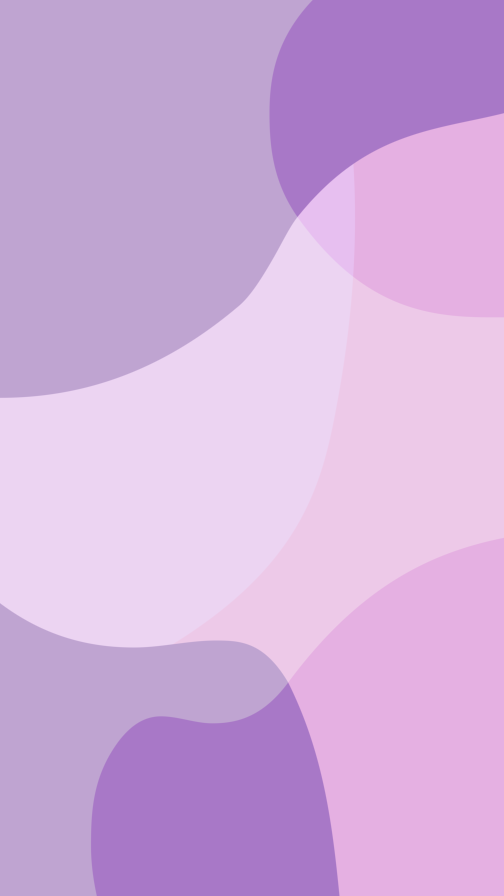
Give the GLSL for this background, as a WebGL 1 fragment shader.

```glsl
precision mediump float;
// Flat overlapping pastel waves and blobs. Each outline is a chain of cubic
// spans; the signed distances give three soft masks (band, blobs, right wash)
// and every overlap of the masks has its own colour.

#define GRID vec2(432.0, 768.0)  // design units across the canvas
#define SOFTNESS 0.75            // half width of an edge, in output pixels
#define MAUVE vec3(0.749, 0.643, 0.820)
#define PURPLE vec3(0.660, 0.470, 0.780)
#define LILAC vec3(0.925, 0.830, 0.950)
#define LAVENDER vec3(0.905, 0.750, 0.940)
#define BLUSH vec3(0.930, 0.790, 0.910)
#define PINK vec3(0.898, 0.690, 0.885)

uniform vec2 u_resolution;

// Signed distance of p from a cubic through knots a and b, positive above it.
// A knot is (position, value, slope); past the ends the curve runs straight.
float span(vec2 p, vec3 a, vec3 b) {
  float len = b.x - a.x;
  float x = clamp(p.x, a.x, b.x);
  float t = (x - a.x) / len;
  float s = 1.0 - t;
  float value = mix(a.y, b.y, t * t * (3.0 - 2.0 * t))
              + len * t * s * (s * a.z - t * b.z);
  float slope = 6.0 * t * s * (b.y - a.y) / len
              + s * (1.0 - 3.0 * t) * a.z + t * (3.0 * t - 2.0) * b.z;
  value += (p.x - x) * slope;
  return (p.y - value) / sqrt(1.0 + slope * slope);
}

// Two and four joined spans
float chain(vec2 p, vec3 a, vec3 b, vec3 c) {
  return p.x < b.x ? span(p, a, b) : span(p, b, c);
}

float chain(vec2 p, vec3 a, vec3 b, vec3 c, vec3 d, vec3 e) {
  return p.x < c.x ? chain(p, a, b, c) : chain(p, c, d, e);
}

// Sweeping band: below its crest and above its foot, positive inside
float bandDistance(vec2 p) {
  float crest = chain(p, vec3(0.0, 341.0, 0.0), vec3(205.0, 262.0, -0.85),
                      vec3(235.0, 220.0, -1.75), vec3(255.0, 186.0, -1.25),
                      vec3(432.0, 97.0, -0.25));
  float foot;
  if (p.y < 585.0) {
    vec3 hump = vec3(185.0, 549.0, 0.0);
    foot = p.x < hump.x
      ? -chain(p, vec3(0.0, 517.0, 0.75), vec3(115.0, 555.0, 0.0), hump)
      : -span(p, hump, vec3(247.0, 585.0, 1.7));
  } else {
    foot = span(p.yx, vec3(585.0, 247.0, 0.5), vec3(768.0, 291.0, 0.1));
  }
  return min(crest, foot);
}

// Round blob in the upper right: left flank, then underside
float upperBlob(vec2 p) {
  if (p.y < 186.0)
    return chain(p.yx, vec3(0.0, 268.0, -0.95), vec3(97.0, 231.0, 0.0),
                 vec3(186.0, 255.0, 0.7));
  return -span(p, vec3(255.0, 186.0, 1.4), vec3(420.0, 272.0, 0.0));
}

// Wavy blob along the bottom: left flank, then top
float lowerBlob(vec2 p) {
  if (p.y > 635.0)
    return chain(p.yx, vec3(635.0, 102.0, -0.75), vec3(725.0, 78.0, 0.0),
                 vec3(768.0, 83.0, 0.22));
  return chain(p, vec3(102.0, 635.0, -1.3), vec3(138.0, 614.0, 0.0),
               vec3(182.0, 620.0, 0.0), vec3(247.0, 585.0, -1.35),
               vec3(432.0, 461.0, -0.2));
}

// Wash to the right of a long arc
float washDistance(vec2 p) {
  return chain(p.yx, vec3(142.0, 303.0, 0.06), vec3(340.0, 290.0, -0.18),
               vec3(551.0, 150.0, -1.6));
}

float mask(float dist) {
  float w = SOFTNESS * GRID.y / u_resolution.y;
  return smoothstep(-w, w, dist);
}

void main() {
  // Design grid with y measured down from the top
  vec2 p = gl_FragCoord.xy / u_resolution * GRID;
  p.y = GRID.y - p.y;

  float band = mask(bandDistance(p));
  float blob = mask(max(upperBlob(p), lowerBlob(p)));
  float wash = mask(washDistance(p));

  // Colour each overlap of the masks
  vec3 outside = mix(MAUVE, PURPLE, blob);
  vec3 inside = mix(mix(LILAC, LAVENDER, blob), mix(BLUSH, PINK, blob), wash);
  gl_FragColor = vec4(mix(outside, inside, band), 1.0);
}
```
